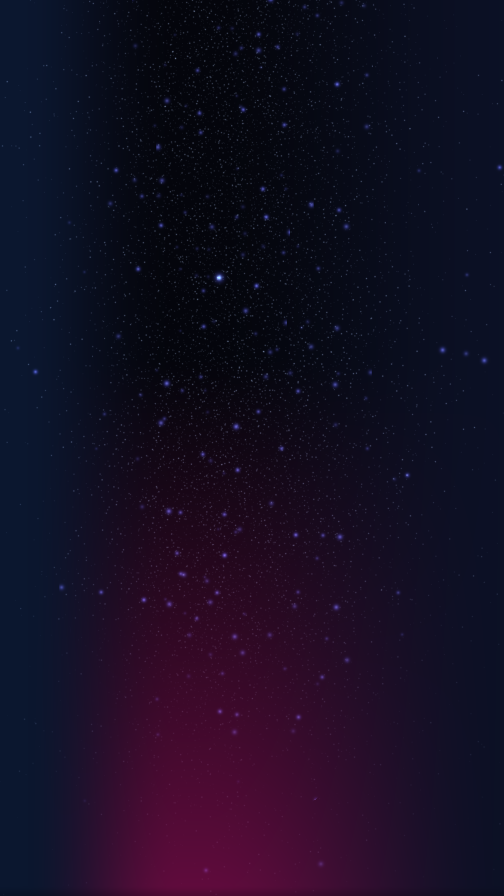
Write a Shadertoy shader that draws this background.

```glsl
// Night sky: a dark starry column between navy edges, over a magenta glow.

#define NAVY_LEFT   vec3(0.042, 0.090, 0.185)
#define NAVY_RIGHT  vec3(0.045, 0.065, 0.145)
#define CORE_DARK   vec3(0.016, 0.020, 0.046)
#define GLOW        vec3(0.380, 0.045, 0.240)
#define STAR_BLUE   vec3(0.290, 0.300, 0.800)
#define DUST_TINT   vec3(0.400, 0.450, 0.540)
#define GLOW_TOP    0.60
#define AXIS        0.43
#define HERO_POS    vec2(0.435, 0.690)
#define DUST_CELL   0.0092
#define STAR_CELL   0.050

float hash(vec2 p) {
    return fract(sin(dot(p, vec2(127.1, 311.7))) * 43758.545);
}

// Soft round falloff that never gets thinner than half a pixel.
float softDot(float dist, float radius) {
    float r = max(radius, 0.5 / iResolution.x);
    return exp(-dist * dist / (r * r));
}

// Star density: wider to the right of the axis, thinning toward the ground.
float density(vec2 uv) {
    float offset = uv.x - AXIS;
    float spread = offset < 0.0 ? 0.20 : 0.28;
    return exp(-offset * offset / (spread * spread))
         * smoothstep(-0.05, 0.48, uv.y);
}

// One jittered star per cell; x is its light, y the random brightness.
vec2 starLayer(vec2 p, float cell, float radius, float chance, float seed) {
    vec2 id = floor(p / cell);
    vec2 key = id + seed;
    vec2 jitter = vec2(hash(key + 3.7), hash(key + 9.2));
    vec2 center = (id + 0.2 + 0.6 * jitter) * cell;
    float level = hash(key + 17.3);
    float present = step(hash(key), chance);
    float size = radius * mix(0.7, 1.15, level);
    return vec2(present * softDot(length(p - center), size), level);
}

vec3 background(vec2 uv) {
    // Magenta rises from the ground inside the dark column.
    float rise = clamp(1.0 - uv.y / GLOW_TOP, 0.0, 1.0);
    vec3 core = mix(CORE_DARK, GLOW, pow(rise, 1.1));
    vec3 navy = mix(NAVY_LEFT, NAVY_RIGHT, smoothstep(0.0, 0.35, uv.x));

    // The column has a steep left flank and a long right one.
    float column = smoothstep(0.05, 0.36, uv.x)
                 * (1.0 - smoothstep(0.40, 1.02, uv.x));
    vec3 color = mix(navy, core, column);
    return color * mix(0.82, 1.0, smoothstep(0.0, 0.012, uv.y));
}

vec3 stars(vec2 p, vec2 uv) {
    vec3 light = vec3(0.0);
    float fade = mix(0.3, 1.0, smoothstep(0.1, 0.6, uv.y));
    float crowd = density(uv);

    // Fine grey dust, each layer turned to hide the grid.
    for (int i = 0; i < 3; i++) {
        float k = float(i);
        float angle = 0.5 + 0.9 * k;
        mat2 turn = mat2(cos(angle), sin(angle), -sin(angle), cos(angle));
        vec2 dust = starLayer(turn * p, DUST_CELL * (1.0 + 0.2 * k),
                              0.0013, 0.65 * crowd, 31.0 * k);
        light += DUST_TINT * dust.x * mix(0.10, 0.60, pow(dust.y, 3.0)) * fade;
    }

    // Small blue stars with a pale core.
    float blueFade = mix(0.4, 1.0, smoothstep(0.05, 0.4, uv.y));
    for (int i = 0; i < 2; i++) {
        float k = float(i);
        vec2 star = starLayer(p + 0.021 * k, STAR_CELL * (1.0 - 0.2 * k),
                              0.0050 - 0.0010 * k, 0.27 * crowd, 57.0 + 43.0 * k);
        float power = mix(0.18, 0.80, pow(star.y, 2.5)) * blueFade;
        light += power * (STAR_BLUE * star.x + 0.18 * pow(star.x, 4.0));
    }
    return light;
}

void mainImage(out vec4 fragColor, in vec2 fragCoord) {
    vec2 uv = fragCoord / iResolution.xy;
    vec2 p = fragCoord / iResolution.x;
    vec3 color = background(uv) + stars(p, uv);

    // The single brightest star.
    float heroDist = length(p - HERO_POS * vec2(1.0, iResolution.y / iResolution.x));
    color += STAR_BLUE * softDot(heroDist, 0.0085) * 0.7;
    color += vec3(0.5, 0.7, 0.7) * softDot(heroDist, 0.004);

    fragColor = vec4(clamp(color, 0.0, 1.0), 1.0);
}
```
